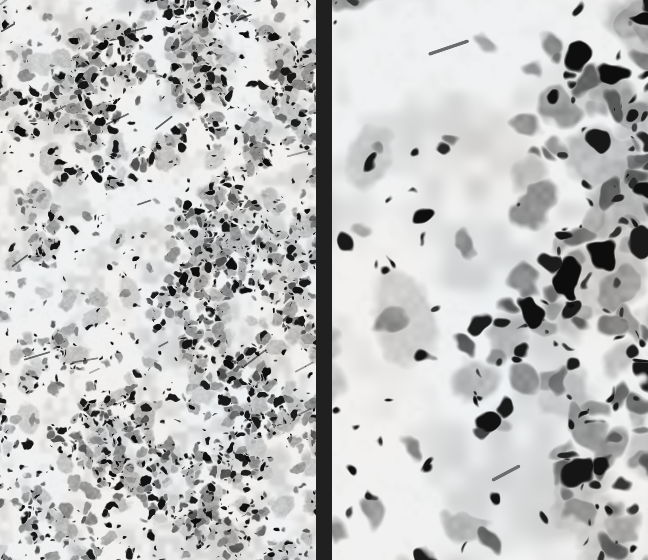
Left: the whole. Right: its middle third, enlarged.
This texture is drawn by a WebGL 2 fragment shader. Its source:

```glsl
#version 300 es
precision highp float;
// Polished speckled granite: white ground, clustered grey grains, black mica and hairlines.

uniform vec2 u_resolution;
out vec4 fragColor;

// Lengths are in canvas heights; grain radii are in cells of their own grid.
const vec3 WHITE = vec3(0.945, 0.947, 0.946);
const float VEIL_DEPTH = 0.13;              // soft grey clouding of the ground
const float MOTTLE = 0.16;                  // fine tonal texture inside grains
const vec2 CLUSTER_SCALE = vec2(11.0, 27.0);
const vec2 CLUSTER_RANGE = vec2(0.42, 0.66);
const float STRAY_SHARE = 0.12;             // grain density outside clusters
const float HAIRLINE_CELLS = 13.0;
const float HAIRLINE_CHANCE = 0.2;
const float HAIRLINE_WIDTH = 0.0007;

// Grain kinds: grid cells per height, density, smallest and largest radius
const vec4 PALE_GRAINS = vec4(30.0, 0.85, 0.28, 0.72);
const vec4 GREY_GRAINS = vec4(48.0, 0.62, 0.25, 0.66);
const vec4 DARK_GRAINS = vec4(70.0, 0.34, 0.20, 0.64);
const vec4 MICA_GRAINS = vec4(62.0, 0.47, 0.15, 0.58);
const vec4 MICA_SPECKS = vec4(105.0, 0.26, 0.12, 0.38);

// Tone from, tone to, edge softness
const vec3 PALE_LOOK = vec3(0.76, 0.86, 0.0045);
const vec3 GREY_LOOK = vec3(0.56, 0.74, 0.0026);
const vec3 DARK_LOOK = vec3(0.32, 0.54, 0.0022);
const vec3 MICA_LOOK = vec3(0.05, 0.12, 0.0013);
const vec3 SPECK_LOOK = vec3(0.08, 0.28, 0.0012);

vec3 hash3(vec2 p) {
  vec3 q = fract(p.xyx * vec3(0.1031, 0.1030, 0.0973));
  q += dot(q, q.yxz + 33.33);
  return fract((q.xxy + q.yzz) * q.zyx);
}

float noise(vec2 p) {
  vec2 i = floor(p), f = fract(p);
  f = f * f * (3.0 - 2.0 * f);
  float low = mix(hash3(i).x, hash3(i + vec2(1, 0)).x, f.x);
  float high = mix(hash3(i + vec2(0, 1)).x, hash3(i + vec2(1, 1)).x, f.x);
  return mix(low, high, f.y);
}

vec2 noise2(vec2 p) {
  return vec2(noise(p + 17.3), noise(p + 91.7)) - 0.5;
}

mat2 rotation(float angle) {
  float c = cos(angle), s = sin(angle);
  return mat2(c, s, -s, c);
}

float cluster(vec2 p) {
  float n = 0.6 * noise(p * CLUSTER_SCALE.x + 5.2) + 0.4 * noise(p * CLUSTER_SCALE.y + 40.6);
  return mix(STRAY_SHARE, 1.0, smoothstep(CLUSTER_RANGE.x, CLUSTER_RANGE.y, n));
}

// Darkest tone left by one kind of scattered, stretched grain
float grains(vec2 p, vec4 kind, vec3 look, float seed) {
  vec2 home = floor(p * kind.x);
  float edge = max(look.z, 1.0 / u_resolution.y);
  float shade = 1.0;
  for (int y = -1; y <= 1; y++)
    for (int x = -1; x <= 1; x++) {
      vec2 cell = home + vec2(x, y);
      vec3 place = hash3(cell + seed);
      vec3 trait = hash3(cell + seed + 211.0);
      vec2 centre = (cell + place.xy) / kind.x;
      float present = step(trait.x, kind.y * cluster(centre));
      vec2 offset = rotation(6.283 * trait.y) * (p - centre) * vec2(0.82, 1.22);
      float radius = mix(kind.z, kind.w, place.z * place.z) / kind.x;
      float cover = present * (1.0 - smoothstep(-edge, edge, length(offset) - radius));
      shade = min(shade, mix(1.0, mix(look.x, look.y, trait.z), cover));
    }
  return shade;
}

// Sparse thin scratches, mostly rising to the right
float hairlines(vec2 p) {
  vec2 home = floor(p * HAIRLINE_CELLS);
  float pixel = 1.0 / u_resolution.y;
  float ink = 0.0;
  for (int y = -1; y <= 1; y++)
    for (int x = -1; x <= 1; x++) {
      vec3 h = hash3(home + vec2(x, y) + 503.0);
      vec3 k = hash3(home + vec2(x, y) + 677.0);
      vec2 offset = p - (home + vec2(x, y) + h.xy) / HAIRLINE_CELLS;
      offset = rotation(-mix(0.1, 0.75, k.x)) * offset;
      float halfLength = mix(0.008, 0.024, k.y);
      offset.x = max(abs(offset.x) - halfLength, 0.0);
      float line = 1.0 - smoothstep(0.0, pixel, length(offset) - HAIRLINE_WIDTH);
      ink = max(ink, line * step(h.z, HAIRLINE_CHANCE) * mix(0.25, 0.65, k.z));
    }
  return ink;
}

void main() {
  vec2 p = gl_FragCoord.xy / u_resolution.y;
  vec2 ragged = p + 0.009 * noise2(p * 70.0) + 0.004 * noise2(p * 170.0);

  // Ground with faint clouding
  float cloud = 0.65 * noise(p * 22.0 + 3.1) + 0.35 * noise(p * 75.0 + 8.4);
  float shade = 1.0 - VEIL_DEPTH * smoothstep(0.42, 0.85, cloud);

  // Grey minerals
  float grey = grains(ragged, PALE_GRAINS, PALE_LOOK, 31.0);
  grey = min(grey, grains(ragged, GREY_GRAINS, GREY_LOOK, 83.0));
  grey = min(grey, grains(ragged, DARK_GRAINS, DARK_LOOK, 137.0));
  float texture1 = 0.5 * noise(p * 120.0) + 0.5 * noise(p * 260.0) - 0.5;
  grey *= 1.0 + texture1 * mix(0.05, 2.0 * MOTTLE, smoothstep(0.0, 0.4, 1.0 - grey));
  shade = min(shade, grey) * (1.0 - hairlines(p));

  // Black mica on top
  float mica = grains(ragged, MICA_GRAINS, MICA_LOOK, 307.0);
  shade = min(shade, min(mica, grains(ragged, MICA_SPECKS, SPECK_LOOK, 401.0)));

  // Slight warm and cool drift
  float warmth = (noise(p * 14.0 + 60.0) - 0.5) * 0.02;
  fragColor = vec4(WHITE * shade + vec3(warmth, 0.0, -warmth) * shade, 1.0);
}
```
